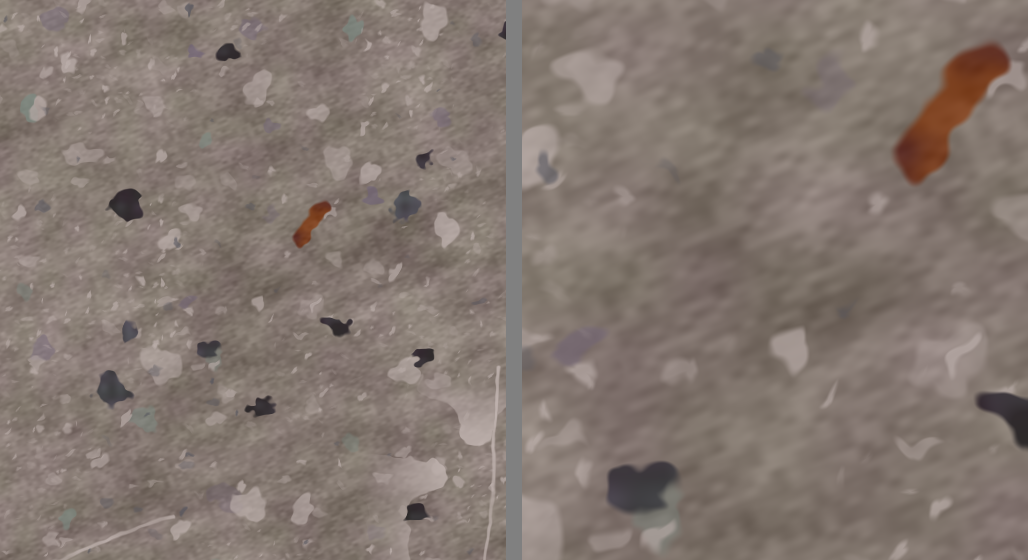
Left, the full canvas; right, a detail of the centre.
Write a WebGL 2 fragment shader that draws this texture.

```glsl
#version 300 es
precision highp float;
// Thin section of a fine taupe rock with pale, tinted and dark mineral grains.

uniform vec2 u_resolution;
out vec4 fragColor;

const vec3 MATRIX = vec3(0.525, 0.477, 0.448);
const vec3 PALE   = vec3(0.715, 0.665, 0.650);
const vec3 SLATE  = vec3(0.330, 0.330, 0.365);
const vec3 INK    = vec3(0.165, 0.145, 0.155);
const vec3 LILAC  = vec3(0.440, 0.390, 0.470);
const vec3 TEAL   = vec3(0.480, 0.550, 0.520);
const vec3 RUST   = vec3(0.520, 0.270, 0.130);
const vec3 MAROON = vec3(0.330, 0.150, 0.150);
const float BEDDING = 0.38;      // direction of the fabric, radians
const float SOFTNESS = 0.0032;   // half width of grain edges
const float MOTTLE = 0.19;       // contrast of the cloudy matrix
const float GRIT = 0.085;        // contrast of the finest texture

float hash(vec2 p) {
  vec3 q = fract(p.xyx * vec3(0.1031, 0.1030, 0.0973));
  q += dot(q, q.yzx + 33.33);
  return fract((q.x + q.y) * q.z);
}

float noise(vec2 p) {
  vec2 i = floor(p), f = fract(p);
  f = f * f * (3.0 - 2.0 * f);
  return mix(mix(hash(i), hash(i + vec2(1, 0)), f.x),
             mix(hash(i + vec2(0, 1)), hash(i + vec2(1, 1)), f.x), f.y);
}

float fbm(vec2 p) {
  float sum = 0.0, amp = 0.53;
  for (int i = 0; i < 4; i++) {
    sum += amp * noise(p);
    p = mat2(0.8, 0.6, -0.6, 0.8) * p * 2.1 + 17.3;
    amp *= 0.5;
  }
  return sum;
}

vec2 rotate(vec2 p, float a) {
  float c = cos(a), s = sin(a);
  return vec2(c * p.x + s * p.y, c * p.y - s * p.x);
}

// Scattered irregular grains: x = coverage, y and z = random values of the grain
vec3 grains(vec2 p, float cells, float density, vec2 radii, float stretch, float seed) {
  vec2 home = floor(p * cells);
  vec3 best = vec3(0.0);
  for (int k = 0; k < 9; k++) {
    vec2 cell = home + vec2(k % 3 - 1, k / 3 - 1);
    vec2 key = cell + seed * 37.0 + 100.0;
    if (hash(key) > density) continue;
    vec2 jitter = vec2(hash(key + 11.3), hash(key + 23.7));
    float shade = hash(key + 41.9), kind = hash(key + 57.1);
    vec2 d = p - (cell + 0.15 + 0.7 * jitter) / cells;
    d = rotate(d, BEDDING + (kind - 0.5) * 2.2);
    d *= vec2(1.0, mix(1.0, stretch, shade));
    float a = atan(d.y, d.x);
    float outline = 1.0 + 0.16 * sin(2.0 * a + 40.0 * kind)
                  + 0.13 * sin(3.0 * a + 60.0 * shade) + 0.07 * sin(5.0 * a + 30.0 * jitter.x);
    float r = mix(radii.x, radii.y, jitter.y * jitter.y) * outline;
    float cover = smoothstep(-SOFTNESS, SOFTNESS, r - length(d));
    if (cover > best.x) best = vec3(cover, shade, kind);
  }
  return best;
}

float segment(vec2 p, vec2 a, vec2 b) {
  vec2 d = b - a;
  return length(p - a - d * clamp(dot(p - a, d) / dot(d, d), 0.0, 1.0));
}

void main() {
  vec2 p = gl_FragCoord.xy / u_resolution.y;
  vec2 bed = rotate(p, BEDDING);
  vec2 wobble = vec2(noise(p * 75.0), noise(p * 75.0 + 50.0)) - 0.5;
  vec2 ragged = p + 0.011 * wobble;
  float patchy = fbm(p * 7.0 + 4.0);

  // Cloudy matrix with streaks along the bedding
  float tone = MOTTLE * (fbm(bed * vec2(14.0, 30.0)) - 0.5)
             + 0.10 * (patchy - 0.5)
             + GRIT * (noise(bed * vec2(110.0, 190.0)) - 0.5);
  vec3 col = MATRIX + tone;
  col += vec3(0.015, -0.008, 0.022) * (noise(p * 22.0 + 9.0) - 0.5);

  // Faint coloured grains
  vec3 g = grains(ragged, 7.0, 0.34, vec2(0.013, 0.030), 1.6, 1.0);
  col = mix(col, g.z < 0.55 ? LILAC : TEAL, g.x * (0.25 + 0.45 * g.y));

  // Pale grains, from large and cloudy to fine slivers
  g = grains(p + 0.008 * wobble, 8.0, 0.50, vec2(0.014, 0.037), 1.8, 2.0);
  col = mix(col, PALE + 0.3 * tone, g.x * (0.25 + 0.6 * g.z));
  g = grains(ragged, 19.0, 0.32, vec2(0.005, 0.017), 2.2, 3.0);
  col = mix(col, PALE, g.x * (0.2 + 0.65 * g.z));
  g = grains(p + 0.006 * wobble, 46.0, 0.55, vec2(0.003, 0.009), 2.8, 4.0);
  col = mix(col, PALE + 0.03, g.x * (0.15 + 0.6 * g.z) * smoothstep(0.40, 0.62, patchy));

  // Angular pale fillings toward the lower right, and thin veins
  float corner = smoothstep(0.62, 0.82, p.x) * smoothstep(0.36, 0.20, p.y);
  float filling = smoothstep(0.60, 0.65, noise(ragged * 13.0 + 3.0)) * corner;
  vec2 bent = p + 0.012 * (vec2(noise(p * 18.0), noise(p * 18.0 + 30.0)) - 0.5) + 0.003 * wobble;
  float vein = min(segment(bent, vec2(0.865, -0.02), vec2(0.895, 0.34)),
                   segment(bent, vec2(0.08, -0.005), vec2(0.31, 0.078)));
  float line = smoothstep(0.005, 0.001, vein) * (0.45 + 0.5 * noise(p * 35.0));
  col = mix(col, PALE + 0.04, max(0.85 * filling, line));

  // Small dim specks
  g = grains(ragged, 17.0, 0.16, vec2(0.004, 0.012), 1.8, 5.0);
  col = mix(col, SLATE, g.x * (0.2 + 0.5 * g.z));

  // Dark opaque grains with mottled interiors
  g = grains(p + 0.016 * wobble, 6.0, 0.44, vec2(0.017, 0.034), 1.7, 6.0);
  float bright = smoothstep(0.45, 0.9, g.z) * 0.7 + 0.5 * (noise(p * 65.0) - 0.35);
  vec3 dark = mix(INK, SLATE, clamp(bright, 0.0, 1.0));
  dark += vec3(0.03, -0.01, 0.03) * (noise(p * 40.0 + 8.0) - 0.4);
  col = mix(col, dark, g.x * 0.95);

  // One elongated rust grain
  vec2 axis = rotate(ragged - vec2(0.555, 0.60), 0.95);
  float rust = smoothstep(0.004, -0.003, segment(axis, vec2(-0.034, 0.0), vec2(0.034, 0.0)) - 0.013);
  float rim = smoothstep(0.012, 0.042, abs(axis.x)) * noise(p * 55.0 + 2.0);
  col = mix(col, mix(RUST, MAROON, rim) + 0.6 * tone, rust * 0.92);

  fragColor = vec4(clamp(col, 0.0, 1.0), 1.0);
}
```
